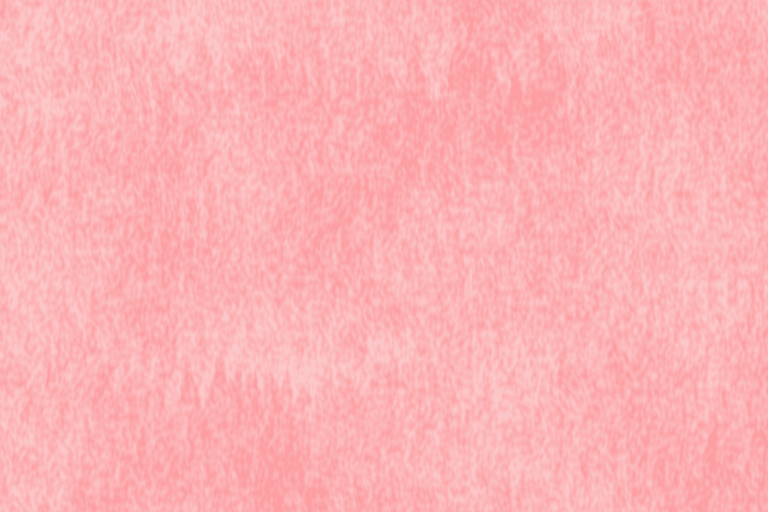
Write a WebGL 2 fragment shader that draws this texture.

```glsl
#version 300 es
precision highp float;
// Soft pink brushed plaster: cloudy patches, ragged hanging washes and fine upright flecks.

uniform vec2 u_resolution;
out vec4 fragColor;

// Colours
const vec3 DEEP_PINK = vec3(0.99, 0.62, 0.635);
const vec3 PALE_PINK = vec3(0.99, 0.78, 0.785);
const float MEAN_TONE = 0.50;

// Feature sizes, in cells per canvas height
const vec2 PATCH_SCALE = vec2(3.2, 2.6);
const vec2 DRIP_SCALE = vec2(32.0, 3.0);
const vec2 STREAK_SCALE = vec2(52.0, 17.0);
const vec2 FLECK_SCALE = vec2(112.0, 62.0);

// Strengths of the layers
const float PATCH_AMOUNT = 0.52;
const float WASH_AMOUNT = 0.40;
const float STREAK_AMOUNT = 0.46;
const float FLECK_AMOUNT = 0.66;

// Washes: pale bands with a ragged lower edge, fading upward
const float WASH_SPACING = 0.62;
const float WASH_BASE = 0.24;
const float WASH_SLOPE = 0.05;
const float WASH_FADE = 4.0;
const float WASH_EDGE = 0.07;
const float WASH_MEAN = 0.21;
const float DRIP_LENGTH = 0.13;
const float LEAN = 0.018;

uint scramble(uint n) {
    n = n * 747796405u + 2891336453u;
    n = ((n >> ((n >> 28u) + 4u)) ^ n) * 277803737u;
    return (n >> 22u) ^ n;
}

vec2 gradientAt(ivec2 cell) {
    uint h = scramble(uint(cell.x) + scramble(uint(cell.y)));
    float angle = float(h & 65535u) / 65536.0 * 6.28319;
    return vec2(cos(angle), sin(angle));
}

float gradientNoise(vec2 p) {
    ivec2 cell = ivec2(floor(p));
    vec2 f = fract(p);
    vec2 w = f * f * f * (f * (f * 6.0 - 15.0) + 10.0);
    float a = dot(gradientAt(cell), f);
    float b = dot(gradientAt(cell + ivec2(1, 0)), f - vec2(1.0, 0.0));
    float c = dot(gradientAt(cell + ivec2(0, 1)), f - vec2(0.0, 1.0));
    float d = dot(gradientAt(cell + ivec2(1, 1)), f - vec2(1.0, 1.0));
    return mix(mix(a, b, w.x), mix(c, d, w.x), w.y);
}

float fractalNoise(vec2 p) {
    float sum = 0.0;
    float amplitude = 1.0;
    for (int octave = 0; octave < 4; octave++) {
        sum += amplitude * gradientNoise(p);
        p = p * 2.03 + vec2(17.3, 9.1);
        amplitude *= 0.5;
    }
    return sum;
}

// Pale bands whose lower edges are pulled down into drips
float washes(vec2 p, float drip) {
    float bend = 0.16 * gradientNoise(vec2(p.x * 2.3, 4.7));
    float height = p.y - WASH_BASE - WASH_SLOPE * p.x - bend + drip;
    float rise = fract(height / WASH_SPACING);
    float band = smoothstep(0.0, WASH_EDGE, rise) * exp(-WASH_FADE * rise);
    float breakup = 0.75 + 1.3 * gradientNoise(p * 2.7 + 31.0);
    return band * clamp(breakup, 0.2, 1.3) - WASH_MEAN * 0.75;
}

void main() {
    vec2 p = gl_FragCoord.xy / u_resolution.y;

    // Gentle wandering of the upright grain
    vec2 grain = p + vec2(LEAN * gradientNoise(p * vec2(5.0, 7.0) + 12.0), 0.0);

    // Ragged vertical displacement shared by patches and washes
    float drip = DRIP_LENGTH * (gradientNoise(grain * DRIP_SCALE)
               + 0.5 * gradientNoise(grain * DRIP_SCALE * 2.1 + 8.0));

    float patches = fractalNoise((p + vec2(0.0, drip)) * PATCH_SCALE + 3.4);
    float streaks = gradientNoise(grain * STREAK_SCALE + 21.0);
    float flecks = gradientNoise(grain * FLECK_SCALE + 55.0)
                 + 0.35 * gradientNoise(grain * FLECK_SCALE * 1.6 + 90.0);

    float tone = MEAN_TONE
               + PATCH_AMOUNT * patches
               + WASH_AMOUNT * washes(p, drip)
               + STREAK_AMOUNT * streaks
               + FLECK_AMOUNT * flecks;

    fragColor = vec4(mix(DEEP_PINK, PALE_PINK, clamp(tone, 0.0, 1.0)), 1.0);
}
```
